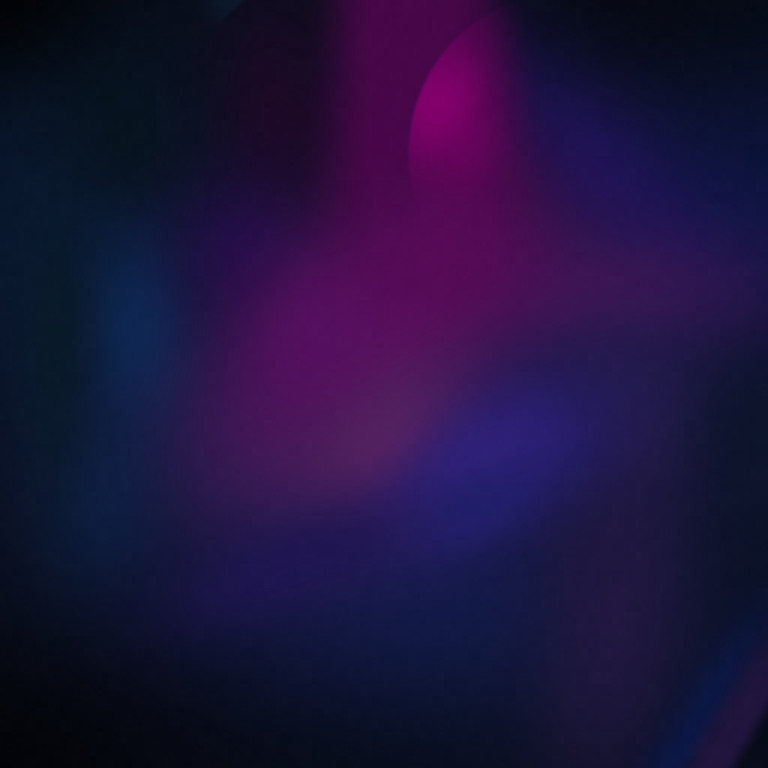
Write a Shadertoy shader that draws this background.

```glsl
// Soft rotated elliptical weight, 1 at its centre
float glow(vec2 p, vec2 centre, vec2 radii, float angle) {
    float c = cos(angle), s = sin(angle);
    vec2 q = mat2(c, -s, s, c) * (p - centre) / radii;
    return exp(-dot(q, q));
}

// Blend a colour over the canvas through a soft ellipse
void paint(inout vec3 col, vec2 p, vec2 centre, vec2 radii, float angle, vec3 tint) {
    col = mix(col, tint, glow(p, centre, radii, angle));
}

float hash(vec2 p) {
    return fract(sin(dot(p, vec2(12.99, 78.23))) * 43758.5);
}

void mainImage(out vec4 fragColor, in vec2 fragCoord) {
    vec2 p = fragCoord / iResolution.xy;
    vec3 col = vec3(0.03, 0.05, 0.095);

    // Broad navy and indigo haze
    paint(col, p, vec2(0.05, 0.70), vec2(0.22, 0.30), 0.0, vec3(0.033, 0.09, 0.18));
    paint(col, p, vec2(0.95, 0.70), vec2(0.26, 0.20), 0.0, vec3(0.045, 0.08, 0.25));
    paint(col, p, vec2(0.58, 0.22), vec2(0.32, 0.17), 0.0, vec3(0.055, 0.10, 0.26));
    paint(col, p, vec2(0.50, 0.46), vec2(0.34, 0.24), 0.3, vec3(0.12, 0.10, 0.33));

    // Blue light on the left, teal fringe and fainter tail
    paint(col, p, vec2(0.18, 0.56), vec2(0.075, 0.15), 0.0, vec3(0.045, 0.16, 0.33));
    paint(col, p, vec2(0.14, 0.36), vec2(0.08, 0.13), -0.2, vec3(0.045, 0.12, 0.26));
    paint(col, p, vec2(0.07, 0.55), vec2(0.05, 0.20), 0.0, vec3(0.035, 0.10, 0.16));
    paint(col, p, vec2(0.17, 0.82), vec2(0.08, 0.10), 0.6, vec3(0.025, 0.075, 0.12));

    // Indigo slope and plum bands on the right
    paint(col, p, vec2(0.79, 0.77), vec2(0.24, 0.085), -0.85, vec3(0.10, 0.075, 0.33));
    paint(col, p, vec2(0.78, 0.62), vec2(0.23, 0.085), -0.05, vec3(0.23, 0.085, 0.33));
    paint(col, p, vec2(0.83, 0.46), vec2(0.11, 0.12), 0.0, vec3(0.14, 0.11, 0.31));
    paint(col, p, vec2(0.80, 0.20), vec2(0.10, 0.24), -0.12, vec3(0.13, 0.09, 0.25));
    paint(col, p, vec2(0.99, 0.42), vec2(0.09, 0.14), 0.0, vec3(0.05, 0.08, 0.17));

    // Dim violet shade beside the column
    paint(col, p, vec2(0.36, 0.85), vec2(0.08, 0.16), 0.0, vec3(0.11, 0.035, 0.15));
    paint(col, p, vec2(0.32, 0.67), vec2(0.09, 0.10), 0.6, vec3(0.13, 0.055, 0.28));

    // Dull plum under a saturated magenta body
    paint(col, p, vec2(0.36, 0.43), vec2(0.13, 0.11), 0.6, vec3(0.20, 0.11, 0.32));
    paint(col, p, vec2(0.50, 0.59), vec2(0.22, 0.12), 0.65, vec3(0.36, 0.055, 0.36));
    paint(col, p, vec2(0.43, 0.57), vec2(0.11, 0.09), 0.8, vec3(0.33, 0.06, 0.37));
    paint(col, p, vec2(0.51, 0.43), vec2(0.13, 0.08), 0.75, vec3(0.34, 0.13, 0.37));

    // Violet highlight and its trailing streak
    paint(col, p, vec2(0.69, 0.42), vec2(0.11, 0.08), 0.4, vec3(0.14, 0.11, 0.41));
    paint(col, p, vec2(0.61, 0.39), vec2(0.12, 0.06), 0.60, vec3(0.20, 0.13, 0.49));
    paint(col, p, vec2(0.62, 0.34), vec2(0.09, 0.05), 0.50, vec3(0.13, 0.12, 0.42));
    paint(col, p, vec2(0.38, 0.265), vec2(0.16, 0.055), 0.40, vec3(0.12, 0.085, 0.32));

    // Magenta column falling from the top edge, widening as it drops
    float drop = 1.0 - p.y;
    float column = smoothstep(0.39 - 0.06 * drop, 0.49, p.x)
                 * (1.0 - smoothstep(0.59, 0.69 + 0.27 * drop, p.x))
                 * smoothstep(0.56, 0.80, p.y);
    col = mix(col, vec3(0.28, 0.025, 0.285), column);
    paint(col, p, vec2(0.57, 0.67), vec2(0.11, 0.09), 0.3, vec3(0.34, 0.04, 0.34));

    // Bright leaf bounded by a curved left edge
    float rim = length((p - vec2(0.727, 0.80)) * vec2(1.0, 0.95)) - 0.196;
    float leaf = 1.0 - smoothstep(-0.004, 0.002, rim);
    float light = glow(p, vec2(0.57, 0.868), vec2(0.075, 0.09), -0.3);
    light = max(light, 0.62 * glow(p, vec2(0.60, 0.85), vec2(0.085, 0.13), 0.0));
    light *= 1.0 - smoothstep(0.60, 0.73, p.x);
    light *= smoothstep(0.67, 0.82, p.y);
    col = mix(col, vec3(0.51, 0.0, 0.42), leaf * light);

    // Blue and plum folds in the lower right corner
    float fold = dot(p - vec2(0.945, 0.10), normalize(vec2(1.75, -1.0)));
    float low = 1.0 - smoothstep(0.08, 0.30, p.y);
    col = mix(col, vec3(0.045, 0.09, 0.27), low * exp(-pow((fold + 0.012) / 0.035, 2.0)));
    col = mix(col, vec3(0.13, 0.08, 0.24), low * smoothstep(-0.015, 0.03, fold));
    col = mix(col, vec3(0.03, 0.045, 0.10), low * smoothstep(0.045, 0.07, fold));

    // Small teal sliver at the top edge
    float sliver = smoothstep(-0.006, 0.006, p.y - 0.97 - 0.9 * (p.x - 0.285));
    col += vec3(0.0, 0.05, 0.055) * sliver * glow(p, vec2(0.30, 1.0), vec2(0.03, 0.03), 0.7);

    // Darkened corners and lower edge
    col *= 1.0 - 0.80 * glow(p, vec2(0.0, 1.0), vec2(0.18, 0.11), 0.4);
    col *= 1.0 - 0.62 * glow(p, vec2(0.0, 0.0), vec2(0.22, 0.18), 0.0);
    col *= 1.0 - 0.20 * glow(p, vec2(0.30, 0.0), vec2(0.30, 0.12), 0.0);
    col *= 1.0 - 0.30 * glow(p, vec2(0.86, 1.0), vec2(0.18, 0.10), 0.0);

    // Faint square grain in two sizes
    col += (hash(floor(p * 64.0)) - 0.5) * 0.006;
    col += (hash(floor(p * 128.0) + 7.0) - 0.5) * 0.004;
    fragColor = vec4(clamp(col, 0.0, 1.0), 1.0);
}
```
